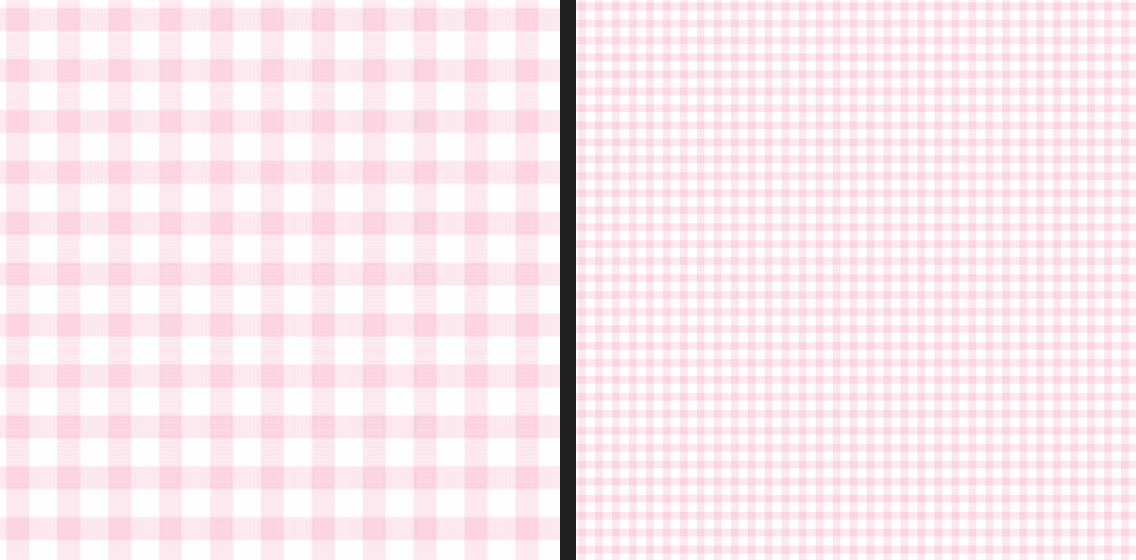
Left, the tile; right, the same tile 3 across and 3 down.
This pattern is drawn by a three.js fragment shader. Its source:

```glsl
// Pale pink gingham: soft bands run across and down on near-white cloth and
// deepen where they cross. Fine woven threads, stronger in some rows and
// columns than in others, and faint band rims give a slight wear.
#define REPEATS 11.0
#define THREADS 151.0
#define BAND_WIDTH 0.45
#define BAND_CENTER vec2(0.35, 0.615)
#define EDGE_SOFTNESS 0.03
#define THREAD_DEPTH 0.013
#define RIM_DEPTH 0.016
#define CLOTH vec3(1.0, 0.996, 0.998)
#define SINGLE vec3(0.988, 0.910, 0.938)
#define CROSSING vec3(0.988, 0.831, 0.886)

varying vec2 vUv;

float hash(vec2 p) {
  return fract(sin(dot(p, vec2(127.1, 311.7))) * 43758.5453);
}

// Smooth noise along one axis, wrapping after count steps.
float wrapNoise(float x, float count, float seed) {
  float i = floor(x);
  float f = smoothstep(0.0, 1.0, x - i);
  float a = hash(vec2(mod(i, count), seed));
  float b = hash(vec2(mod(i + 1.0, count), seed));
  return mix(a, b, f);
}

// Signed distance to the nearest band edge in cell units, negative inside.
float bandDistance(float x, float center) {
  return abs(fract(x - center + 0.5) - 0.5) - 0.5 * BAND_WIDTH;
}

float bandCover(float d) {
  return 1.0 - smoothstep(-EDGE_SOFTNESS, EDGE_SOFTNESS, d);
}

// Thin line just inside a band edge.
float bandRim(float d) {
  return 1.0 - smoothstep(0.0, 0.05, abs(d + 0.035));
}

// Fine threads whose strength drifts from one repeat to the next.
float threads(float x, float seed) {
  float strength = wrapNoise(x * REPEATS, REPEATS, seed);
  float uneven = wrapNoise(x * THREADS, THREADS, seed + 3.0) - 0.5;
  float wave = cos(6.2831853 * THREADS * x);
  return (0.7 * wave + 0.8 * uneven) * mix(0.15, 1.0, strength);
}

void main() {
  vec2 cell = vUv * REPEATS;
  float dx = bandDistance(cell.x, BAND_CENTER.x);
  float dy = bandDistance(cell.y, BAND_CENTER.y);
  float warp = bandCover(dx);
  float weft = bandCover(dy);

  // Bands and their crossings
  vec3 color = mix(CLOTH, SINGLE, max(warp, weft));
  color = mix(color, CROSSING, warp * weft);

  // Threads show across the bands and barely on the open cloth
  float weave = threads(vUv.x, 1.0) * (0.15 + 0.85 * weft * (1.0 - 0.5 * warp))
              + threads(vUv.y, 2.0) * (0.15 + 0.85 * warp * (1.0 - 0.5 * weft));
  color += THREAD_DEPTH * weave * vec3(0.7, 1.0, 0.9);

  // Greyish rims, varying between repeats
  float rimX = bandRim(dx) * weft * wrapNoise(cell.x, REPEATS, 7.0);
  float rimY = bandRim(dy) * warp * wrapNoise(cell.y, REPEATS, 8.0);
  color -= RIM_DEPTH * max(rimX, rimY) * vec3(1.0, 0.5, 0.6);

  gl_FragColor = vec4(clamp(color, 0.0, 1.0), 1.0);
}
```
